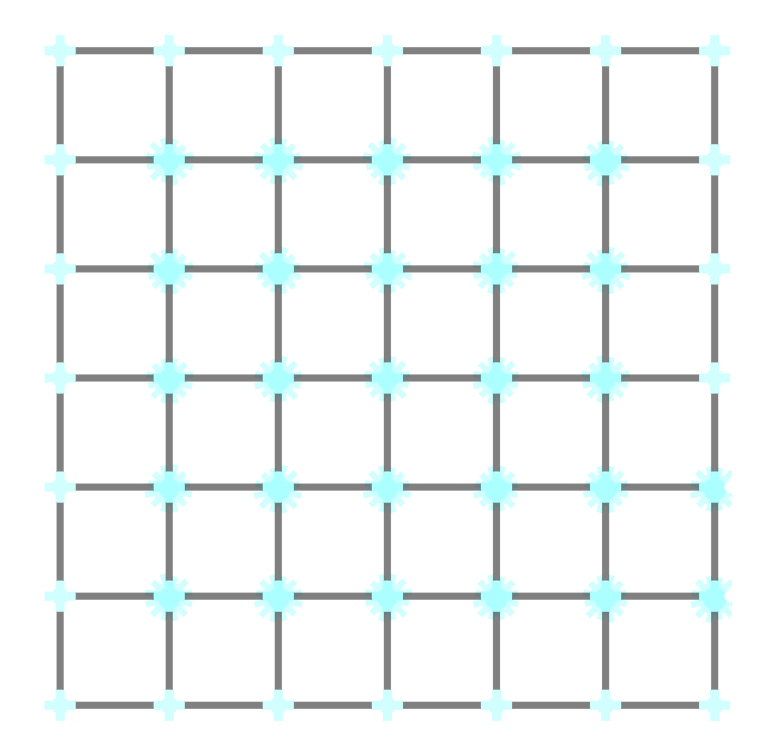
Reproduce this pattern procedurally as a Shadertoy shader.

```glsl
const float TAU = 6.2831853;
const float LAST = 6.0;          // index of the last grid line
const float CELL = 0.1443;       // spacing in canvas heights
const float LINE_HALF = 0.0325;  // the rest is in cell units
const float GAP = 0.143;
const vec3 LINE_GRAY = vec3(0.5);
const vec3 ICE_TINT = vec3(0.82, 1.0, 1.0);

float hash(vec2 p) {
    return fract(sin(dot(p, vec2(127.1, 311.7))) * 43758.5453);
}

float coverage(float dist, float aa) {
    return smoothstep(0.5 * aa, -0.5 * aa, dist);
}

float boxDist(vec2 p, vec2 halfSize) {
    vec2 d = abs(p) - halfSize;
    return length(max(d, 0.0)) + min(max(d.x, d.y), 0.0);
}

// Bars between nodes, open around every node
float linkDist(vec2 q) {
    vec2 a = abs(q);
    float across = max(a.y - LINE_HALF, GAP - a.x);
    float upright = max(a.x - LINE_HALF, GAP - a.y);
    return min(across, upright);
}

// Plus with a slightly stepped middle
float plusDist(vec2 q, float reach) {
    float arms = min(boxDist(q, vec2(reach, 0.042)), boxDist(q, vec2(0.042, reach)));
    return min(arms, boxDist(q, vec2(0.062)));
}

// Disc with short blunt spokes of uneven length
float burstDist(vec2 q, float spokes, float seed) {
    float stepAngle = TAU / spokes;
    float sector = floor(atan(q.y, q.x) / stepAngle);
    float angle = (sector + 0.5) * stepAngle;
    vec2 axis = vec2(cos(angle), sin(angle));
    vec2 local = vec2(dot(q, axis), axis.x * q.y - axis.y * q.x);
    float reach = 0.195 + 0.035 * hash(vec2(sector, seed));
    return min(length(q) - 0.152, boxDist(local, vec2(reach, 0.029)));
}

void mainImage(out vec4 fragColor, in vec2 fragCoord) {
    vec2 p = (fragCoord - 0.5 * iResolution.xy) / iResolution.y;
    vec2 grid = (p - vec2(0.0045, 0.0)) / CELL + 0.5 * LAST;
    vec2 node = clamp(round(grid), 0.0, LAST);
    vec2 q = grid - node;
    float aa = 1.5 / (CELL * iResolution.y);

    // Gray grid, cut off at its outer border
    float frame = boxDist(grid - 0.5 * LAST, vec2(0.5 * LAST + LINE_HALF));
    float links = max(linkDist(q), frame);
    vec3 color = mix(vec3(1.0), LINE_GRAY, coverage(links, aa));

    // Inner nodes and two on the right border carry a burst
    bool inner = all(greaterThan(node, vec2(0.5))) && all(lessThan(node, vec2(LAST - 0.5)));
    bool rightBurst = node.x > LAST - 0.5 && node.y > 0.5 && node.y < 2.5;
    float plus = plusDist(q, GAP);

    if (inner || rightBurst) {
        float seed = hash(node);
        vec2 center = vec2(0.0, -0.012 - 0.012 * seed);
        float burst = burstDist(q - center, 12.0, seed);
        float core = min(plus, length(q - center) - 0.09 - 0.02 * seed);
        if (rightBurst) {
            float notch = 0.055 - length(q - vec2(0.145, 0.0));
            burst = max(max(burst, q.x - 0.16), notch);
            core = max(core, notch);
        }
        color *= mix(vec3(1.0), ICE_TINT, coverage(burst, aa));
        color *= mix(vec3(1.0), ICE_TINT, coverage(core, 2.0 * aa));
    } else {
        color *= mix(vec3(1.0), ICE_TINT, coverage(plus, aa));
    }

    fragColor = vec4(color, 1.0);
}
```
